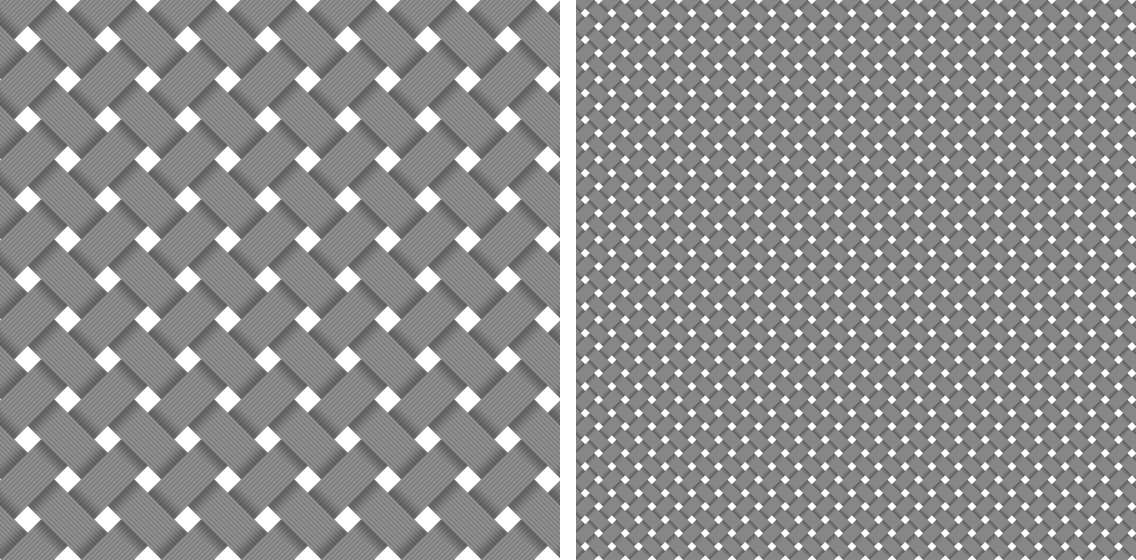
Left, the tile; right, the same tile 3 across and 3 down.
Give the GLSL for this pattern, as a WebGL 1 fragment shader.

```glsl
precision highp float;
// Diagonal basket weave of ribbed grey straps with square white gaps, 7 by 7 repeats.

uniform vec2 u_resolution;

// Grey of one strap: across runs over its width in 0..1 of a weave cell,
// fromTop is the distance along it from the middle of its raised crossing.
float strapShade(float across, float fromTop) {
  float ribs = cos(6.2831853 * 11.0 * (across - 0.5) / 0.664);
  float shadow = smoothstep(0.40, 0.69, fromTop);
  return (0.53 + 0.045 * ribs) * (1.0 - 0.3 * shadow);
}

void main() {
  vec2 p = 7.0 * gl_FragCoord.xy / u_resolution - vec2(0.346, 0.508);
  float pixel = 7.0 * 1.41421 / min(u_resolution.x, u_resolution.y);

  // Diagonal axes: gaps sit on the whole numbers, crossings at the halves.
  vec2 diagonal = vec2(p.x + p.y, p.x - p.y);
  vec2 cell = floor(diagonal);
  vec2 local = diagonal - cell;

  // Coverage: x for falling straps, y for rising straps.
  vec2 inside = 0.332 - abs(local - 0.5);
  vec2 cover = clamp(inside / pixel + 0.5, 0.0, 1.0);

  // Each strap is raised at every second crossing.
  float fallingFromTop = abs(mod(diagonal.y + 0.5 - cell.x, 2.0) - 1.0);
  float risingFromTop = abs(mod(diagonal.x - 0.5 - cell.y, 2.0) - 1.0);
  float falling = strapShade(local.x, fallingFromTop);
  float rising = strapShade(local.y, risingFromTop);

  // Layer the lower strap, then the upper one, over white.
  float risingOnTop = mod(cell.x + cell.y, 2.0);
  vec2 upper = mix(vec2(falling, cover.x), vec2(rising, cover.y), risingOnTop);
  vec2 lower = mix(vec2(rising, cover.y), vec2(falling, cover.x), risingOnTop);
  float grey = mix(mix(1.0, lower.x, lower.y), upper.x, upper.y);

  gl_FragColor = vec4(vec3(grey), 1.0);
}
```
